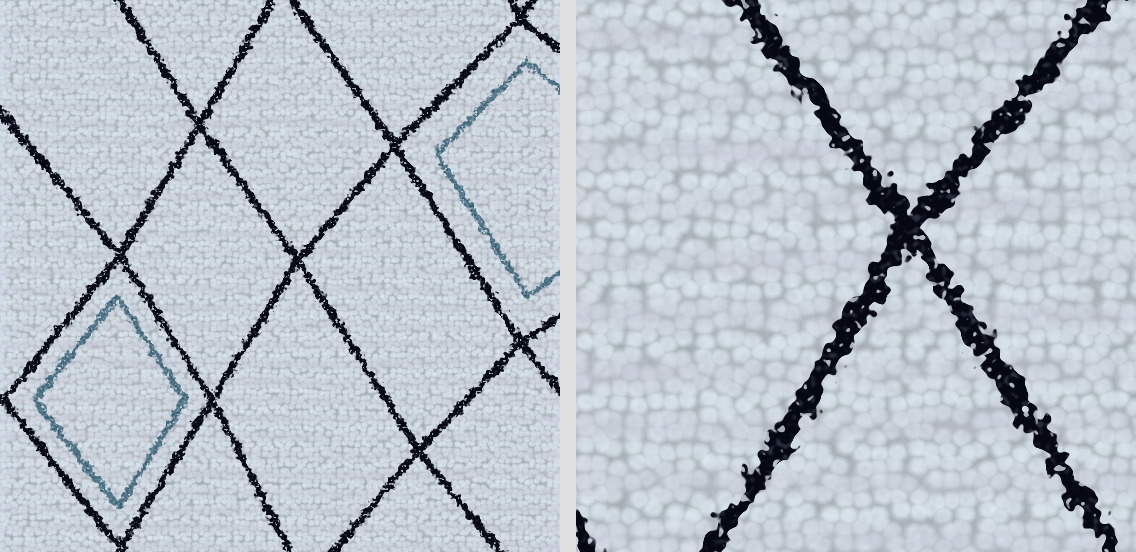
Left: the whole. Right: its middle third, enlarged.
A WebGL 1 fragment shader for this pattern:

```glsl
precision highp float;
uniform vec2 u_resolution;

vec2 hash2(vec2 p) {
  vec2 q = vec2(dot(p, vec2(127.1, 311.7)), dot(p, vec2(269.5, 183.3)));
  return fract(sin(q) * 43758.5);
}

float cornerSlope(vec2 cell, vec2 f, vec2 corner) {
  return dot(hash2(cell + corner) * 2.0 - 1.0, f - corner);
}

float gradientNoise(vec2 p) {
  vec2 cell = floor(p), f = fract(p);
  vec2 s = f * f * (3.0 - 2.0 * f);
  float low = mix(cornerSlope(cell, f, vec2(0.0, 0.0)), cornerSlope(cell, f, vec2(1.0, 0.0)), s.x);
  float high = mix(cornerSlope(cell, f, vec2(0.0, 1.0)), cornerSlope(cell, f, vec2(1.0, 1.0)), s.x);
  return mix(low, high, s.y);
}

vec2 noise2(vec2 p) {
  return vec2(gradientNoise(p), gradientNoise(p + 37.3));
}

// x: distance to the nearest tuft centre, y: random value of that tuft
vec2 tufts(vec2 p) {
  vec2 cell = floor(p), nearest = vec2(9.0, 0.0);
  for (float y = -1.0; y <= 1.0; y++) {
    for (float x = -1.0; x <= 1.0; x++) {
      vec2 id = cell + vec2(x, y);
      vec2 rnd = hash2(id);
      float d = length(id + 0.15 + 0.7 * rnd - p);
      if (d < nearest.x) nearest = vec2(d, rnd.x);
    }
  }
  return nearest;
}

float segmentDistance(vec2 p, vec2 a, vec2 b) {
  vec2 ab = b - a;
  float t = clamp(dot(p - a, ab) / dot(ab, ab), 0.0, 1.0);
  return length(p - a - ab * t);
}

vec2 cubic(float t, vec2 a, vec2 b, vec2 c, vec2 d) {
  return a + t * (b + t * (c + t * d));
}

// Crossing of falling line i and rising line j in the hand-drawn lattice
vec2 latticeNode(float i, float j) {
  vec2 base = cubic(i, vec2(0.540, 0.528), vec2(0.160, 0.227), vec2(0.010, -0.0266), vec2(0.0052, 0.0032));
  base.y += 0.0041 * i * i * i * i;
  vec2 above = cubic(i, vec2(0.179, -0.245), vec2(0.0249, -0.002), vec2(0.0079, -0.0317), vec2(-0.0064, -0.0126));
  vec2 below = cubic(i, vec2(0.218, -0.344), vec2(-0.003, -0.0214), vec2(-0.0185, -0.0013), vec2(0.0321, 0.0095));
  float bend = max(-1.0 - j, 0.0) * (0.0225 + 0.07 * i) + max(j - 1.0, 0.0) * 0.06;
  return base + min(j, 0.0) * above + max(j, 0.0) * below + vec2(bend, 0.0);
}

float latticeDistance(vec2 p) {
  float d = 9.0;
  for (float i = -2.0; i <= 2.0; i++) {
    for (float j = -3.0; j <= 1.0; j++) {
      vec2 node = latticeNode(i, j);
      d = min(d, segmentDistance(p, node, latticeNode(i, j + 1.0)));
      if (j > -1.5) d = min(d, segmentDistance(p, node, latticeNode(i + 1.0, j)));
    }
  }
  return d;
}

// Inset diamonds in every third cell along the diagonal
float diamondDistance(vec2 p, float inset) {
  float d = 9.0;
  for (float j = -1.0; j <= 0.0; j++) {
    float i = 3.0 * j + 1.0;
    vec2 left = latticeNode(i, j), top = latticeNode(i + 1.0, j);
    vec2 right = latticeNode(i + 1.0, j + 1.0), bottom = latticeNode(i, j + 1.0);
    vec2 centre = 0.25 * (left + top + right + bottom);
    vec2 q = centre + (p - centre) / inset;
    float upper = min(segmentDistance(q, left, top), segmentDistance(q, top, right));
    float lower = min(segmentDistance(q, right, bottom), segmentDistance(q, bottom, left));
    d = min(d, inset * min(upper, lower));
  }
  return d;
}

// Ragged yarn stroke with pale flecks showing through
float yarnCover(vec2 p, float d, float halfWidth, float pixel) {
  float w = halfWidth + 0.005 * gradientNoise(p * 190.0) + 0.002 * gradientNoise(p * 14.0);
  float fleck = smoothstep(0.2, 0.34, gradientNoise(p * 215.0 + 9.0));
  return (1.0 - smoothstep(w - pixel, w + pixel, d)) * (1.0 - 0.85 * fleck);
}

vec3 pileColor(vec2 p, float width) {
  float drift = 0.3 * gradientNoise(p * vec2(4.0, 12.0));
  float band = 0.5 + 0.5 * sin(6.2832 * (p.y * 30.0 + drift));
  band *= 0.75 + 0.6 * gradientNoise(p * vec2(7.0, 25.0));
  vec3 color = mix(vec3(0.82, 0.86, 0.89), vec3(0.785, 0.805, 0.85), clamp(band, 0.0, 1.0));
  vec2 tuft = tufts(p * vec2(95.0, 105.0));
  float gap = smoothstep(0.3, 0.8, tuft.x) * mix(0.2, 0.09, band);
  color *= 1.01 - gap + 0.035 * (tuft.y - 0.5) + 0.06 * gradientNoise(p * 210.0);
  // Lighter selvage at both sides
  float selvage = 1.0 - smoothstep(0.003, 0.018, min(p.x, width - p.x));
  return mix(color, vec3(0.82, 0.88, 0.94), 0.45 * selvage);
}

void main() {
  float pixel = 1.0 / u_resolution.y;
  vec2 p = gl_FragCoord.xy * pixel;
  vec2 frayed = p + 0.011 * noise2(p * 65.0) + 0.008 * noise2(p * 150.0);
  float grain = 0.5 + gradientNoise(p * 240.0 + 5.0);

  vec3 color = pileColor(p, u_resolution.x * pixel);
  vec3 teal = mix(vec3(0.13, 0.27, 0.35), vec3(0.42, 0.58, 0.65), clamp(grain, 0.0, 1.0));
  vec3 black = mix(vec3(0.02, 0.03, 0.07), vec3(0.16, 0.18, 0.24), smoothstep(0.5, 1.0, grain));
  color = mix(color, teal, 0.92 * yarnCover(p, diamondDistance(frayed, 0.72), 0.0052, pixel));
  color = mix(color, black, yarnCover(p, latticeDistance(frayed), 0.0064, pixel));
  gl_FragColor = vec4(color, 1.0);
}
```
